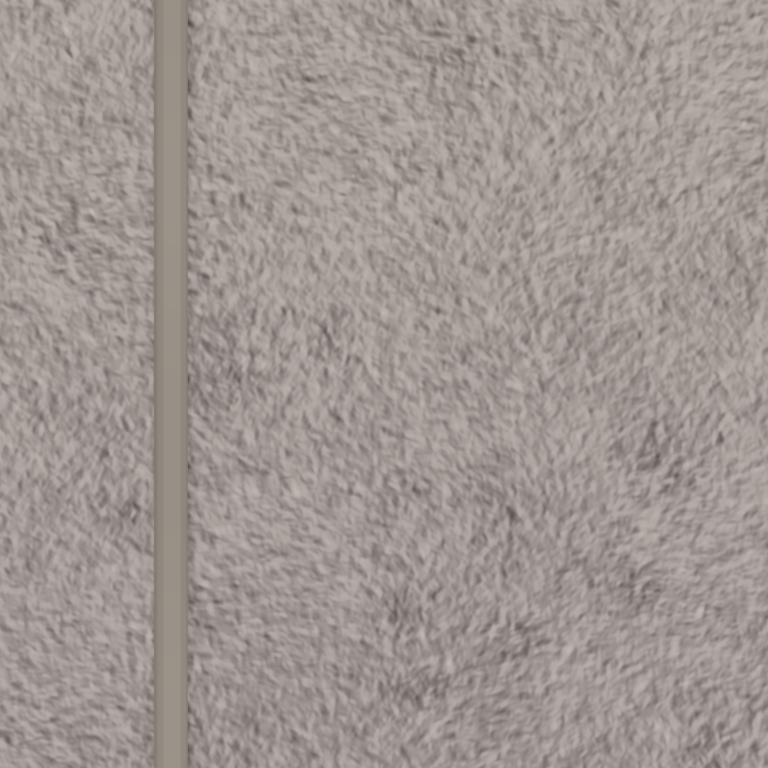
Reproduce this texture procedurally as a WebGL 2 fragment shader.

```glsl
#version 300 es
precision highp float;
// Warm grey short-pile carpet crossed by a narrow vertical metal trim strip.

#define STRIP_LEFT 0.2005
#define STRIP_RIGHT 0.2445
#define TUFT_CELLS 58.0
#define FINE_CELLS 100.0
#define TUFT_DEPTH 0.086
#define FINE_DEPTH 0.058
#define MOTTLE_DEPTH 0.013
#define PATCH_DEPTH 0.055
#define SHADOW_DEPTH 0.12
#define HIGHLIGHT_KNEE 0.045

uniform vec2 u_resolution;
out vec4 fragColor;

const vec3 CARPET = vec3(0.630, 0.600, 0.580);
const vec3 METAL = vec3(0.595, 0.570, 0.530);
const vec3 METAL_EDGE = vec3(0.505, 0.475, 0.440);

// Worn areas: centre x, centre y, radius
const int PATCH_COUNT = 14;
const vec3 PATCHES[PATCH_COUNT] = vec3[](
    vec3(0.59, 0.93, 0.045), vec3(0.10, 0.70, 0.035), vec3(0.30, 0.52, 0.050),
    vec3(0.53, 0.36, 0.022), vec3(0.65, 0.34, 0.040), vec3(0.84, 0.24, 0.030),
    vec3(0.67, 0.17, 0.035), vec3(0.93, 0.03, 0.050), vec3(0.17, 0.33, 0.020),
    vec3(0.52, 0.20, 0.045), vec3(0.87, 0.41, 0.045), vec3(0.53, 0.78, 0.025),
    vec3(0.43, 0.55, 0.040), vec3(0.55, 0.10, 0.035));

vec3 hash3(vec2 p) {
    vec3 q = fract(p.xyx * vec3(0.1031, 0.1030, 0.0973));
    q += dot(q, q.yxz + 33.33);
    return fract((q.xxy + q.yzz) * q.zyx);
}

// Pile leans left on the left side and right on the right side
float pileAngle(vec2 p) {
    float lean = mix(2.10, 1.05, smoothstep(0.48, 0.82, p.x - 0.25 * (p.y - 0.45)));
    return lean + 0.30 * sin(11.0 * p.y - 6.0 * p.x + 1.0)
                + 0.22 * sin(17.0 * p.x + 8.0 * p.y);
}

// Cellular noise: each cell scatters two short, ridged tufts
float tufts(vec2 uv, float cells, float seed) {
    vec2 p = uv * cells;
    vec2 base = floor(p);
    float sum = 0.0;
    for (int j = -1; j <= 1; j++)
    for (int i = -1; i <= 1; i++)
    for (int k = 0; k < 2; k++) {
        vec2 cell = base + vec2(i, j);
        vec2 key = cell + seed + float(k) * 171.0;
        vec3 place = hash3(key);
        vec3 style = hash3(key + 57.0);
        vec2 d = p - cell - place.xy;
        float a = pileAngle(cell / cells) + (place.z - 0.5) * 1.7;
        vec2 along = vec2(cos(a), sin(a));
        vec2 q = vec2(dot(d, along), dot(d, vec2(along.y, -along.x)));
        float r2 = q.x * q.x * 1.15 + q.y * q.y / 0.46;
        float window = max(1.0 - r2, 0.0);
        sum += window * window * mix(0.3, 1.1, style.x)
             * cos(q.y * 4.4 + style.y * 6.2832);
    }
    return sum;
}

// Broad uneven tone from layered, bent sines
float mottle(vec2 p) {
    float sum = 0.0;
    float weight = 0.6;
    for (int i = 0; i < 5; i++) {
        p = mat2(0.8, 0.6, -0.6, 0.8) * p * 1.7 + 1.3;
        sum += weight * sin(p.x * 6.0 + 1.5 * sin(p.y * 5.0));
        weight *= 0.9;
    }
    return sum;
}

float wornAreas(vec2 p) {
    float sum = 0.0;
    for (int i = 0; i < PATCH_COUNT; i++) {
        vec2 d = (p - PATCHES[i].xy) / PATCHES[i].z;
        sum += exp(-dot(d, d));
    }
    return sum;
}

vec3 carpet(vec2 uv) {
    float worn = wornAreas(uv);
    float coarse = tufts(uv, TUFT_CELLS, 11.0);
    float fine = tufts(uv, FINE_CELLS, 430.0);
    float relief = (coarse * TUFT_DEPTH + fine * FINE_DEPTH) * (1.0 + 0.35 * worn);
    float tone = relief + MOTTLE_DEPTH * mottle(uv) - PATCH_DEPTH * worn;
    tone += 0.03 * (uv.y - 0.45);
    tone -= 0.55 * max(tone - HIGHLIGHT_KNEE, 0.0);

    // Contact shade beside the strip, broken up by the tufts
    float right = max(uv.x - STRIP_RIGHT, 0.0);
    float left = max(STRIP_LEFT - uv.x, 0.0);
    float shade = uv.x > STRIP_RIGHT ? exp(-right / 0.007) : 0.4 * exp(-left / 0.005);
    tone -= SHADOW_DEPTH * shade * (1.0 - 0.5 * coarse);
    vec3 warmth = vec3(0.004, 0.003, -0.004) * (uv.y - 0.5);
    return CARPET + warmth + tone * vec3(1.0, 0.99, 0.97);
}

// Raised centre between two stepped bevels
vec3 strip(vec2 uv) {
    float s = (uv.x - STRIP_LEFT) / (STRIP_RIGHT - STRIP_LEFT);
    float lip = smoothstep(0.0, 0.16, s) * (1.0 - smoothstep(0.92, 1.0, s));
    float centre = smoothstep(0.22, 0.34, s) * (1.0 - smoothstep(0.74, 0.84, s));
    vec3 col = mix(METAL_EDGE, METAL, lip * (0.62 + 0.38 * centre));
    return col + 0.006 * sin(uv.y * 9.0 + 1.0);
}

void main() {
    vec2 uv = gl_FragCoord.xy / u_resolution;
    float px = 1.0 / u_resolution.x;
    float cover = smoothstep(-px, px, uv.x - STRIP_LEFT)
                * smoothstep(-px, px, STRIP_RIGHT - uv.x);
    fragColor = vec4(mix(carpet(uv), strip(uv), cover), 1.0);
}
```
